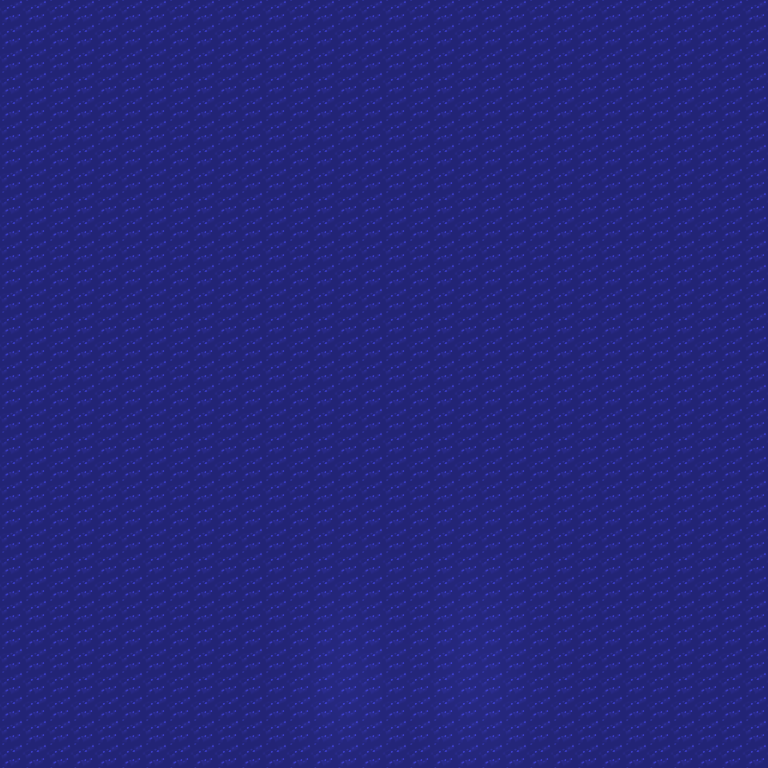
Reproduce this texture procedurally as a Shadertoy shader.

```glsl
const float REPEATS = 32.0;          // tiles across and down
const float SLOPE = 0.5;             // rise of the bands
const float BANDS = 2.0;             // bands in one tile
const int SPECKS = 12;               // specks in one tile
const vec2 SPECK_SIZE = vec2(0.050, 0.035);
const float JITTER = 0.20;           // scatter across a band
const float GRAIN = 8.0;             // mottling cells per tile
const float GLOW_STRENGTH = 0.04;
const vec3 BASE = vec3(0.135, 0.142, 0.462);
const vec3 MOTTLE = vec3(0.157, 0.161, 0.525);
const vec3 SPECK_DIM = vec3(0.178, 0.188, 0.595);
const vec3 SPECK_BRIGHT = vec3(0.225, 0.235, 0.770);

float hash(vec2 p) {
    return fract(sin(dot(p, vec2(127.1, 311.7))) * 43758.5453);
}

// Value noise that wraps at the tile edge
float tileNoise(vec2 p, float period) {
    vec2 i = floor(p), f = fract(p);
    f = f * f * (3.0 - 2.0 * f);
    vec2 a = mod(i, period), b = mod(i + 1.0, period);
    return mix(mix(hash(a), hash(vec2(b.x, a.y)), f.x),
               mix(hash(vec2(a.x, b.y)), hash(b), f.x), f.y);
}

// Coverage of a small ellipse lying along the band
float speck(vec2 d, vec2 size, float pixel) {
    vec2 along = normalize(vec2(1.0, SLOPE));
    vec2 q = vec2(dot(d, along), dot(d, vec2(-along.y, along.x)));
    float dist = (length(q / size) - 1.0) * size.y;
    return 1.0 - smoothstep(-0.5 * pixel, 0.5 * pixel, dist);
}

float glow(vec2 uv, vec2 center, vec2 radius) {
    vec2 d = (uv - center) / radius;
    return exp(-dot(d, d));
}

void mainImage(out vec4 fragColor, in vec2 fragCoord) {
    vec2 uv = fragCoord / iResolution.xy;
    vec2 p = uv * REPEATS;
    float pixel = REPEATS / iResolution.y;

    // Mottled diagonal bands
    float across = abs(fract((p.y - SLOPE * (p.x - 0.5)) * BANDS) - 0.5);
    float band = 1.0 - smoothstep(0.12, 0.45, across);
    float mottle = smoothstep(0.42, 0.78, tileNoise(p * GRAIN, GRAIN));
    vec3 color = mix(BASE, MOTTLE, band * mottle);

    // Specks dealt out to the bands, dim and bright pairs in turn
    for (int i = 0; i < SPECKS; i++) {
        float n = float(i);
        float x = 0.12 + 0.76 * (n + hash(vec2(n, 1.0))) / float(SPECKS);
        float y = SLOPE * (x - 0.5) + (mod(n, BANDS) + 0.5) / BANDS
                + JITTER * (hash(vec2(n, 2.0)) - 0.5);
        vec2 d = fract(p - vec2(x, y) + 0.5) - 0.5;
        vec2 size = SPECK_SIZE * vec2(0.7 + 0.6 * hash(vec2(n, 4.0)), 1.0);
        float bright = mod(floor(n / BANDS), 2.0);
        vec3 tint = mix(SPECK_DIM, SPECK_BRIGHT, bright);
        color = mix(color, tint, speck(d, size, pixel));
    }

    // Faint worn glows near the bottom
    float wear = glow(uv, vec2(0.45, 0.11), vec2(0.06, 0.12))
               + glow(uv, vec2(0.62, 0.12), vec2(0.07, 0.14));
    color += GLOW_STRENGTH * wear * vec3(0.35, 0.4, 1.0);

    fragColor = vec4(color, 1.0);
}
```
